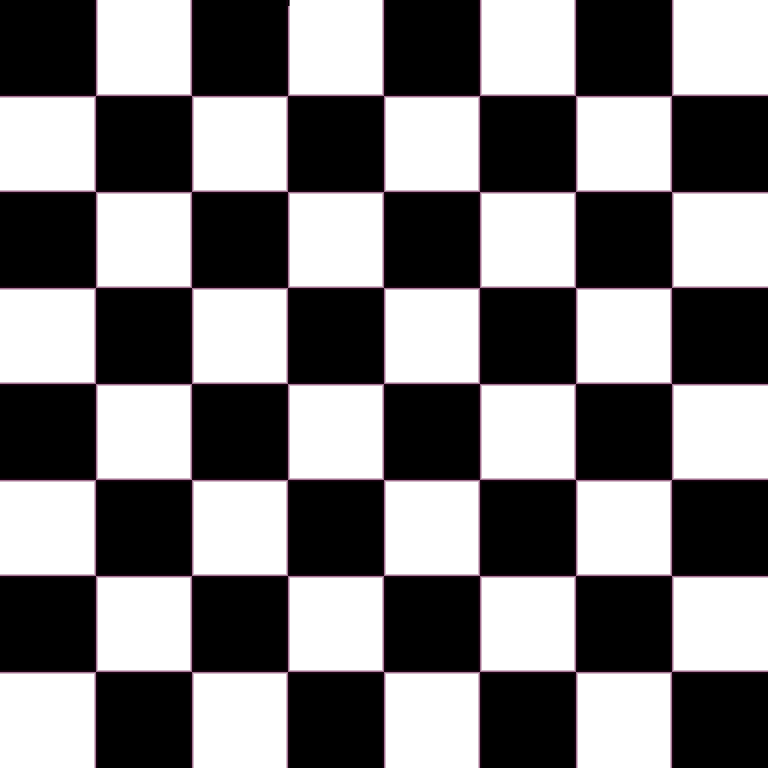
Write a WebGL 1 fragment shader that draws this pattern.

```glsl
precision highp float;

uniform vec2 u_resolution;

const float SQUARES = 8.0;
const float RIM_WIDTH = 1.0 / 512.0;
const vec3 BLACK = vec3(0.0);
const vec3 WHITE = vec3(1.0);
const vec3 DARK_PLUM = vec3(0.10, 0.01, 0.07);
const vec3 PALE_MAUVE = vec3(0.65, 0.46, 0.58);

// Pixel coverage of the region where a signed distance is positive
float coverage(float dist, float pixel) {
  return clamp(dist / pixel + 0.5, 0.0, 1.0);
}

// Distance to the nearest inner grid line, leaving the canvas border plain
float gridDistance(vec2 uv, float count) {
  vec2 p = uv * count;
  vec2 line = clamp(floor(p + 0.5), 1.0, count - 1.0);
  vec2 d = abs(p - line) / count;
  return min(d.x, d.y);
}

// +1 on light squares, -1 on dark ones; the lower left square is light
float checkerSign(vec2 uv, float count) {
  vec2 cell = floor(uv * count);
  return 1.0 - 2.0 * mod(cell.x + cell.y, 2.0);
}

// Positive inside the box
float boxInside(vec2 uv, vec2 center, vec2 halfSize) {
  vec2 d = halfSize - abs(uv - center);
  return min(d.x, d.y);
}

void main() {
  vec2 uv = gl_FragCoord.xy / u_resolution;
  float pixel = 1.0 / min(u_resolution.x, u_resolution.y);

  // Bands from dark to light across each boundary
  float edge = gridDistance(uv, SQUARES) * checkerSign(uv, SQUARES);
  vec3 color = mix(BLACK, DARK_PLUM, coverage(edge + RIM_WIDTH, pixel));
  color = mix(color, PALE_MAUVE, coverage(edge, pixel));
  color = mix(color, WHITE, coverage(edge - RIM_WIDTH, pixel));

  // Small black nick where the third line meets the top
  vec2 nickCenter = vec2(3.0 / SQUARES + 0.5 * RIM_WIDTH, 1.0);
  vec2 nickSize = vec2(0.5, 4.0) * RIM_WIDTH;
  color = mix(color, BLACK, coverage(boxInside(uv, nickCenter, nickSize), pixel));

  gl_FragColor = vec4(color, 1.0);
}
```
